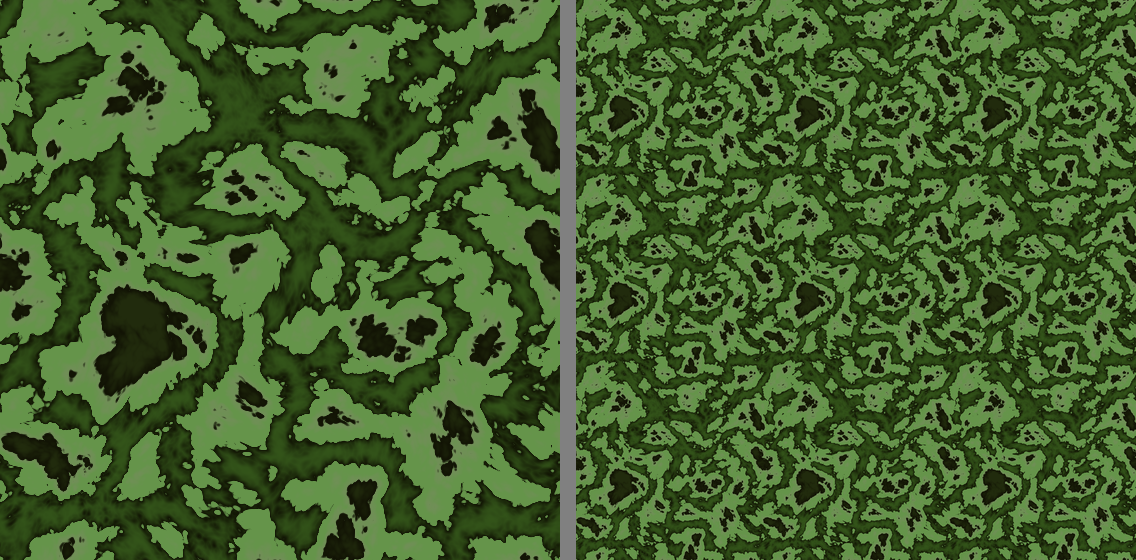
Left: one tile. Right: repeated 3 by 3.
Reproduce this texture procedurally as a Shadertoy shader.

```glsl
// Mossy green islands with scalloped dark rims and dark hollow cores, tiling seamlessly.

const float TAU = 6.2831853;
const int OCTAVES = 5;
const float BASE_REPEATS = 5.0;
const float GAIN = 0.55;

// Height levels where the islands and their cores begin
const float ISLAND_LEVEL = 0.33;
const float CORE_LEVEL = 0.59;

const vec3 MOSS = vec3(0.20, 0.33, 0.10);
const vec3 RIM = vec3(0.06, 0.07, 0.01);
const vec3 LEAF = vec3(0.395, 0.58, 0.29);
const vec3 HALO = vec3(0.44, 0.56, 0.34);
const vec3 CORE_DARK = vec3(0.065, 0.07, 0.015);
const vec3 CORE_GREEN = vec3(0.13, 0.17, 0.05);

// Integer hash of a lattice cell, from 0 to 1
float hash(vec2 cell, float seed) {
    uvec2 q = uvec2(ivec2(cell)) * uvec2(1597u, 3812u) + uint(seed) * 7919u;
    uint h = (q.x ^ (q.y << 7)) * 277803u + q.y;
    h = (h ^ (h >> 15)) * 739391u;
    h = (h ^ (h >> 13)) * 668265u;
    h ^= h >> 16;
    return float(h & 65535u) / 65536.0;
}

// Slope contribution of one lattice corner
float corner(vec2 cell, vec2 offset, float period, float seed) {
    float angle = TAU * hash(mod(cell, period), seed);
    return dot(vec2(cos(angle), sin(angle)), offset);
}

// Gradient noise that wraps after a whole number of cells
float gradientNoise(vec2 p, float period, float seed) {
    vec2 cell = floor(p);
    vec2 f = p - cell;
    vec2 u = f * f * f * (f * (f * 6.0 - 15.0) + 10.0);
    vec2 e = vec2(1.0, 0.0);
    float low = mix(corner(cell, f, period, seed),
                    corner(cell + e.xy, f - e.xy, period, seed), u.x);
    float high = mix(corner(cell + e.yx, f - e.yx, period, seed),
                     corner(cell + e.xx, f - e.xx, period, seed), u.x);
    return mix(low, high, u.y);
}

// Folded octaves: rounded bumps separated by sharp creases
float billow(vec2 uv, float repeats, float gain) {
    float sum = 0.0;
    float amplitude = 1.0;
    for (int i = 0; i < OCTAVES; i++) {
        float seed = float(i) + 1.0;
        vec2 shift = vec2(0.37, 0.61) * seed;
        sum += amplitude * abs(gradientNoise(uv * repeats + shift, repeats, seed));
        amplitude *= gain;
        repeats *= 2.0;
    }
    return sum;
}

// Gentle wrapping bend that hides the lattice
vec2 bend(vec2 uv, float repeats, float amount) {
    return uv + amount * vec2(gradientNoise(uv * repeats, repeats, 21.0),
                              gradientNoise(uv * repeats + 0.5, repeats, 22.0));
}

// Colour of each height: ground, island, then core
vec3 shade(float height) {
    float rimShade = pow(clamp(height / ISLAND_LEVEL, 0.0, 1.0), 3.0);
    vec3 ground = mix(MOSS, RIM, rimShade);
    vec3 island = mix(LEAF, HALO, smoothstep(CORE_LEVEL - 0.15, CORE_LEVEL, height));
    vec3 core = mix(CORE_DARK, CORE_GREEN, smoothstep(CORE_LEVEL, CORE_LEVEL + 0.25, height));

    vec3 color = mix(ground, island,
                     smoothstep(ISLAND_LEVEL - 0.008, ISLAND_LEVEL + 0.014, height));
    return mix(color, core, smoothstep(CORE_LEVEL - 0.008, CORE_LEVEL + 0.028, height));
}

void mainImage(out vec4 fragColor, in vec2 fragCoord) {
    vec2 uv = fragCoord / iResolution.xy;
    float height = billow(bend(uv, 4.0, 0.06), BASE_REPEATS, GAIN);
    fragColor = vec4(shade(height), 1.0);
}
```
